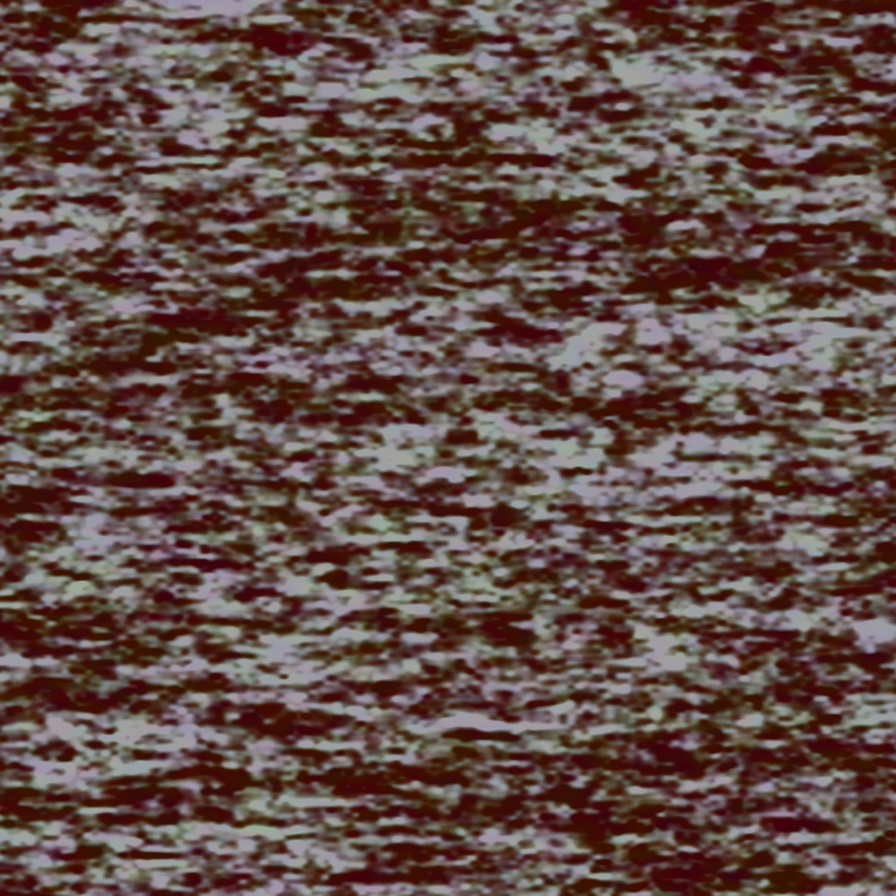
Reproduce this texture procedurally as a WebGL 1 fragment shader.

```glsl
precision highp float;
uniform vec2 u_resolution;

const vec3 RUST_DARK = vec3(0.235, 0.045, 0.015);
const vec3 RUST = vec3(0.28, 0.145, 0.095);
const vec3 BROWN = vec3(0.33, 0.24, 0.20);
const vec3 TAUPE = vec3(0.39, 0.34, 0.31);
const vec3 GREY = vec3(0.48, 0.46, 0.45);
const vec3 SILVER = vec3(0.62, 0.62, 0.64);

float hash(vec2 p) {
  vec3 q = fract(vec3(p.xyx) * 0.1031);
  q += dot(q, q.yzx + 33.33);
  return fract((q.x + q.y) * q.z);
}

// One row of smooth noise, shifted at random so cells do not line up in columns
float rowNoise(float x, float row, float seed) {
  x += 17.0 * hash(vec2(row, seed + 5.0));
  float cell = floor(x);
  float t = smoothstep(0.0, 1.0, x - cell);
  float y = row + seed * 13.0;
  return mix(hash(vec2(cell, y)), hash(vec2(cell + 1.0, y)), t);
}

// Noise centred on zero, with cells per canvas given for each axis
float grain(vec2 uv, vec2 cells, float seed) {
  vec2 p = uv * cells + 40.0;
  float row = floor(p.y);
  float t = smoothstep(0.0, 1.0, p.y - row);
  return mix(rowNoise(p.x, row, seed), rowNoise(p.x, row + 1.0, seed), t) - 0.5;
}

// Patches, long lines, streaks and fine grain, summed
float streaks(vec2 uv) {
  float sum = 0.38 * grain(uv, vec2(6.0, 26.0), 11.0);
  sum += 0.32 * grain(uv, vec2(7.0, 130.0), 23.0);
  sum += 0.62 * grain(uv, vec2(21.0, 95.0), 37.0);
  sum += 0.68 * grain(uv, vec2(55.0, 135.0), 41.0);
  sum += 0.45 * grain(uv, vec2(115.0, 180.0), 59.0);
  return sum;
}

// Spreads bell-shaped noise evenly over 0 to 1
float equalize(float value, float steepness) {
  return 1.0 / (1.0 + exp(-steepness * value));
}

vec3 rustToSilver(float t) {
  vec3 color = mix(RUST_DARK, RUST, smoothstep(0.06, 0.25, t));
  color = mix(color, BROWN, clamp((t - 0.24) / 0.16, 0.0, 1.0));
  color = mix(color, TAUPE, clamp((t - 0.40) / 0.17, 0.0, 1.0));
  color = mix(color, GREY, clamp((t - 0.57) / 0.19, 0.0, 1.0));
  return mix(color, SILVER, clamp((t - 0.76) / 0.18, 0.0, 1.0));
}

// Shifts between olive and maroon hues
vec3 tint(vec2 uv) {
  float olive = grain(uv, vec2(45.0, 90.0), 71.0) + 0.6 * grain(uv, vec2(14.0, 40.0), 83.0);
  float warmth = grain(uv, vec2(60.0, 110.0), 97.0);
  return olive * vec3(-0.02, 0.07, -0.05) + warmth * vec3(0.05, 0.0, -0.04);
}

void main() {
  vec2 uv = gl_FragCoord.xy / u_resolution;

  // Slight waviness keeps the streaks from being ruler straight
  uv.y += 0.006 * grain(uv, vec2(16.0, 14.0), 3.0);

  float tone = equalize(streaks(uv), 7.0);
  vec3 color = rustToSilver(tone) + tint(uv);
  gl_FragColor = vec4(clamp(color, 0.0, 1.0), 1.0);
}
```
